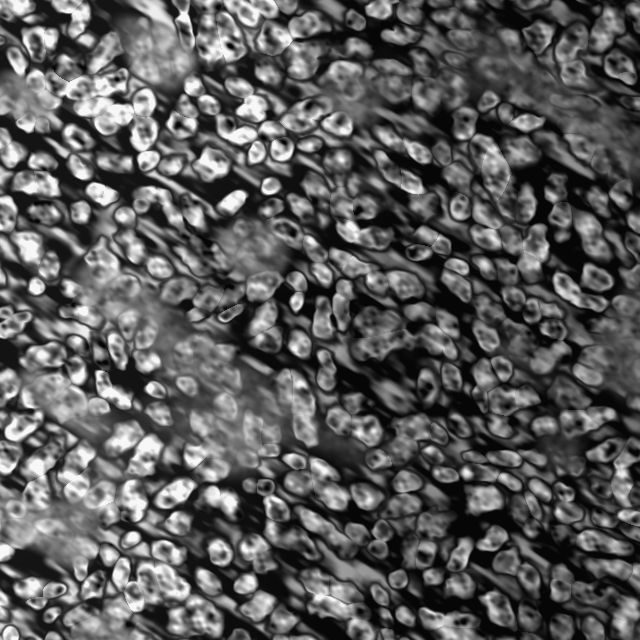
Reproduce this texture procedurally as a Shadertoy shader.

```glsl
float hash(vec2 p) {
    vec3 q = fract(vec3(p.xyx) * 0.1031);
    q += dot(q, q.yzx + 33.33);
    return fract((q.x + q.y) * q.z);
}

float noise(vec2 p) {
    vec2 i = floor(p), f = fract(p);
    f = f * f * (3.0 - 2.0 * f);
    return mix(mix(hash(i), hash(i + vec2(1, 0)), f.x),
               mix(hash(i + vec2(0, 1)), hash(i + vec2(1, 1)), f.x), f.y);
}

vec2 rotate(vec2 p, float angle) {
    float c = cos(angle), s = sin(angle);
    return vec2(c * p.x + s * p.y, c * p.y - s * p.x);
}

// Nearest grain: x = distance relative to its radius, y = its random seed
vec2 nearestGrain(vec2 p, float shear) {
    vec2 best = vec2(9.0, 0.0);
    for (int y = -1; y <= 1; y++)
    for (int x = -1; x <= 1; x++) {
        vec2 id = floor(p) + vec2(x, y);
        float seed = hash(id + 71.3);
        vec2 center = id + 0.1 + 0.8 * vec2(hash(id + 3.1), hash(id + 47.7));
        float angle = -0.6 + (hash(id + 19.9) - 0.5) * mix(2.2, 0.8, shear);
        float stretch = mix(1.08, 1.3, shear * hash(id + 83.0));
        vec2 d = rotate(p - center, angle) * vec2(1.0 / stretch, stretch);
        float dist = length(d) / mix(0.34, 0.54, seed);
        if (dist < best.x) best = vec2(dist, hash(id + 131.0));
    }
    return best;
}

void mainImage(out vec4 fragColor, in vec2 fragCoord) {
    vec2 uv = fragCoord / iResolution.y;
    float shear = smoothstep(0.1, 0.9, uv.x + 0.3 * (noise(uv * 4.0) - 0.5));
    vec2 along = rotate(uv, -0.58);

    // Mottling, finer across the slanted flow than along it
    float coarse = noise(along * vec2(58.0, 76.0) + 11.0);
    float fine = noise(along * vec2(110.0, 150.0) + 37.0);
    float mottle = (coarse - 0.5) * 0.75 + (fine - 0.5) * 0.5;

    // Grains with ragged outlines
    vec2 p = uv * 20.0 + 1.3 * vec2(noise(uv * 9.0), noise(uv * 9.0 + 50.0));
    vec2 grain = nearestGrain(p, shear);
    float dist = grain.x + 0.55 * (noise(uv * 62.0 + 5.0) - 0.5) + 0.2 * (fine - 0.5);
    float body = 1.0 - smoothstep(0.72, 1.12, dist);

    // Some grains have a pale core, others a pale rim
    float core = 1.0 - smoothstep(0.0, 0.9, dist);
    float rim = smoothstep(0.2, 0.7, dist);
    float profile = mix(core, rim, smoothstep(0.35, 0.65, grain.y));
    float grainTone = 0.42 + 0.2 * profile + 0.16 * (fract(grain.y * 7.0) - 0.5) + 0.95 * mottle;

    // Dark gaps crossed by slanted fibres
    float fibre = 0.65 * noise(along * vec2(20.0, 62.0)) + 0.35 * noise(along * vec2(48.0, 125.0));
    float gapTone = 0.03 + 0.65 * smoothstep(0.38, 0.85, fibre) * smoothstep(0.85, 1.5, dist);
    float tone = mix(gapTone, grainTone, body);

    // Flat grey patches
    float patchMask = smoothstep(0.62, 0.82, noise(along * vec2(7.0, 11.0) + 23.0));
    tone = mix(tone, 0.43 + 0.35 * mottle, 0.75 * patchMask);

    // Light falls off to the right
    float light = mix(1.28, 0.82, shear) + 0.25 * (noise(uv * 6.0 + 90.0) - 0.5);
    tone = clamp(tone * light + mix(0.04, -0.02, shear), 0.025, 0.97);
    fragColor = vec4(vec3(tone), 1.0);
}
```
